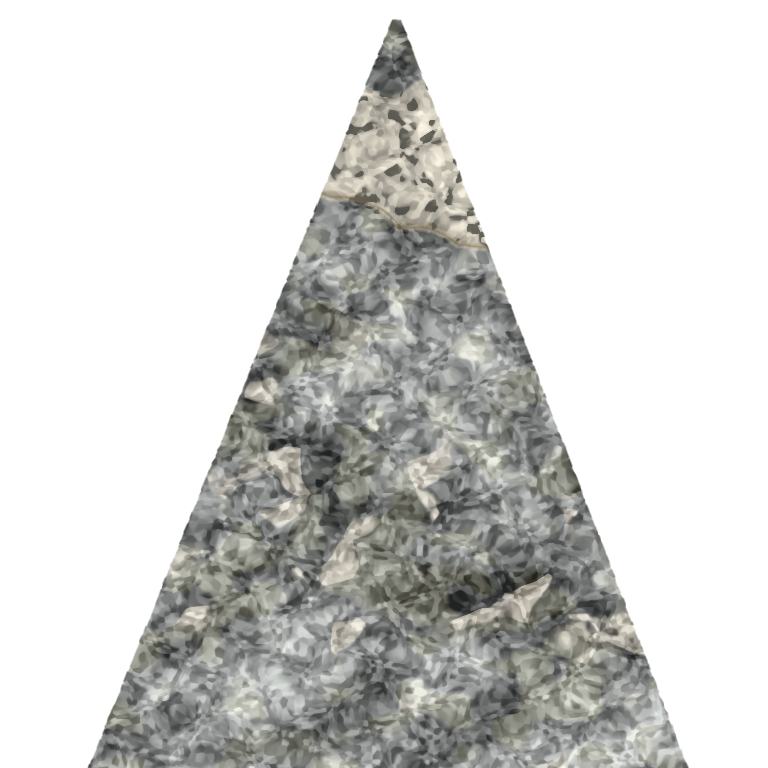
This texture is drawn by a WebGL 1 fragment shader. Its source:

```glsl
precision highp float;
// A tapering spike of rough grey granite on white, with a pale cap near its tip.
// Soft cellular noise at several scales makes the crystals, blotches and cream
// veins; straight half-planes cut the outline and wavy lines bound the cap.
uniform vec2 u_resolution;

vec2 hash2(vec2 p) {
  vec2 q = vec2(dot(p, vec2(127.1, 311.7)), dot(p, vec2(269.5, 183.3)));
  return fract(sin(q) * 43758.545);
}

// Cellular noise: every cell has a random shade, blended softly at its borders.
float grains(vec2 p, float sharpness) {
  vec2 cell = floor(p);
  vec2 local = fract(p);
  float total = 0.0;
  float weights = 0.0;
  for (int j = -1; j <= 1; j++) {
    for (int i = -1; i <= 1; i++) {
      vec2 offset = vec2(float(i), float(j));
      vec2 seed = hash2(cell + offset);
      vec2 away = offset + seed - local;
      float weight = exp(-sharpness * dot(away, away));
      total += weight * hash2(cell + offset + 37.0).x;
      weights += weight;
    }
  }
  return total / weights;
}

// Signed distance to the spike: negative inside.
float spike(vec2 p) {
  float left = dot(p - vec2(0.115, 0.0), normalize(vec2(-0.974, 0.396)));
  float right = dot(p - vec2(0.896, 0.0), normalize(vec2(0.974, 0.374)));
  return max(max(left, right), p.y - 0.974);
}

void main() {
  vec2 p = gl_FragCoord.xy / u_resolution;

  // Bend the domain so that the grains lose their regular outlines.
  vec2 bend = vec2(sin(p.y * 61.0 + 3.0 * sin(p.x * 37.0)),
                   sin(p.x * 53.0 + 3.0 * sin(p.y * 43.0)));
  vec2 q = p + 0.004 * bend;
  vec2 tilted = mat2(0.94, -0.34, 0.34, 0.94) * q;

  float blotch = grains(tilted * vec2(9.0, 14.0) + 4.0, 5.0) - 0.5;
  float clump = grains(q * vec2(27.0, 34.0) + 11.0, 7.0) - 0.5;
  float crystal = grains(tilted * vec2(68.0, 80.0), 9.0) - 0.5;
  float grit = grains(q * vec2(135.0, 150.0) + 5.0, 8.0) - 0.5;

  // Grey body, darkened in the shadow below the cap and in one low band.
  float wobble = 0.006 * sin(p.x * 70.0) + 0.012 * clump;
  float capFoot = 0.742 - 0.36 * (p.x - 0.434) + wobble;
  float capTop = 0.885 + 0.2 * (p.x - 0.51) + wobble;
  float below = capFoot - p.y;
  float shadow = smoothstep(-0.005, 0.005, below) * exp(-max(below, 0.0) * 18.0);
  vec2 hollow = (p - vec2(0.69, 0.235)) / vec2(0.17, 0.04);
  float tone = 0.53 + 0.30 * blotch + 0.25 * clump + 0.27 * crystal + 0.30 * grit;
  tone -= 0.20 * shadow + 0.13 * exp(-dot(hollow, hollow));
  tone -= 0.15 * smoothstep(capTop - 0.005, capTop + 0.005, p.y);
  tone = clamp(tone, 0.13, 0.93);
  vec3 stone = tone * vec3(0.99, 1.0, 0.99) + vec3(0.0, 0.006, 0.004);
  stone += vec3(0.012, 0.004, -0.03) * smoothstep(0.0, 0.3, clump - blotch * 0.5);

  // Scattered cream feldspar.
  float feldspar = grains(tilted * vec2(21.0, 26.0) + 71.0, 14.0);
  float cream = smoothstep(0.82, 0.94, feldspar + 0.10 * crystal);
  vec3 creamColor = vec3(0.81, 0.78, 0.73) + 0.32 * grit + 0.20 * crystal;
  stone = mix(stone, creamColor, cream * (1.0 - shadow) * 0.75);

  // Pale cap, pitted with dark minerals and stained along its lower lip.
  float cap = smoothstep(-0.003, 0.003, -below)
            * (1.0 - smoothstep(capTop - 0.004, capTop + 0.004, p.y));
  float capTone = 0.71 + 0.24 * clump + 0.24 * crystal + 0.26 * grit;
  float pits = smoothstep(0.20, 0.36, -crystal - 0.4 * grit);
  vec3 capColor = capTone * vec3(1.03, 1.0, 0.93);
  capColor = mix(capColor, vec3(0.30, 0.30, 0.27), pits * 0.75);
  float lip = exp(-abs(below + 0.004) * 220.0);
  capColor = mix(capColor, vec3(0.43, 0.37, 0.26), lip * 0.6);
  stone = mix(stone, capColor, cap);

  // Cut the spike out of the white ground.
  float ragged = spike(p) + 0.002 * grit;
  float mask = 1.0 - smoothstep(-0.0015, 0.0015, ragged);
  gl_FragColor = vec4(mix(vec3(1.0), clamp(stone, 0.0, 1.0), mask), 1.0);
}
```
